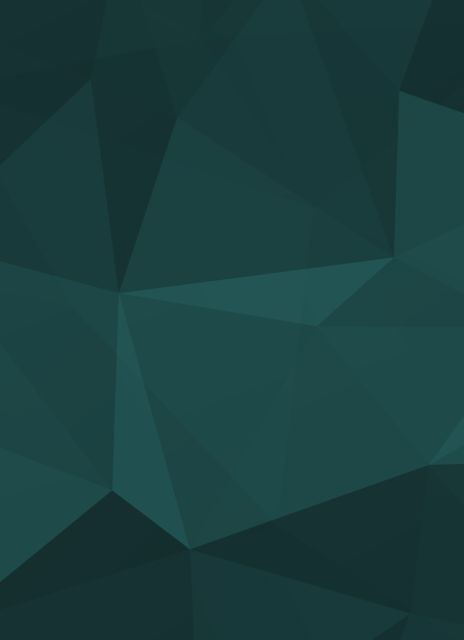
A WebGL 1 fragment shader for this background:

```glsl
precision highp float;
uniform vec2 u_resolution;

float hash(vec2 p) {
  vec3 q = fract(vec3(p.xyx) * vec3(0.1031, 0.1030, 0.0973));
  q += dot(q, q.yzx + 33.33);
  return fract((q.x + q.y) * q.z);
}

// Grid corner pushed off its place
vec2 corner(vec2 cell, float seed) {
  vec2 id = cell + seed;
  return cell + 0.64 * (vec2(hash(id), hash(id + 57.3)) - 0.5);
}

// Signed distance to the line a-b, positive on its left
float leftOf(vec2 p, vec2 a, vec2 b) {
  vec2 edge = b - a;
  return dot(p - a, vec2(-edge.y, edge.x)) / length(edge);
}

float coverage(vec2 p, vec2 a, vec2 b, vec2 c, float blur) {
  float side = leftOf(c, a, b) < 0.0 ? -1.0 : 1.0;
  float inside = min(side * leftOf(p, a, b),
                 min(side * leftOf(p, b, c), side * leftOf(p, c, a)));
  return smoothstep(-blur, blur, inside);
}

// Slanted bright band: crisp below, fading slowly above
float bandLight(vec2 p) {
  float height = p.y - 0.34 - 0.2 * p.x;
  return smoothstep(-0.24, -0.12, height) * (1.0 - smoothstep(0.06, 0.42, height));
}

// One flat facet: weighted light, weighted random tone, weight
vec3 facet(vec2 p, vec2 a, vec2 b, vec2 c, mat2 turn, float scale, float seed) {
  vec2 center = (a + b + c) / 3.0;
  float weight = coverage(p, a, b, c, 0.8 * scale / u_resolution.y);
  float tone = hash(floor(center * 64.0) + seed) - 0.5;
  tone += 0.2 * dot(p - center, vec2(tone, 0.3));
  return weight * vec3(bandLight(center * turn / scale), tone, 1.0);
}

// Irregular triangle mesh, returns facet light and random tone
vec2 mesh(vec2 p, float scale, float angle, float seed) {
  mat2 turn = mat2(cos(angle), sin(angle), -sin(angle), cos(angle));
  vec2 q = turn * p * scale;
  vec3 sum = vec3(0.0);
  for (int j = -1; j <= 1; j++) {
    for (int i = -1; i <= 1; i++) {
      vec2 cell = floor(q) + vec2(float(i), float(j));
      vec2 a = corner(cell, seed);
      vec2 b = corner(cell + vec2(1.0, 0.0), seed);
      vec2 c = corner(cell + vec2(0.0, 1.0), seed);
      vec2 d = corner(cell + 1.0, seed);
      // Either diagonal may split the cell
      if (hash(cell + seed + 19.7) < 0.5) {
        sum += facet(q, a, b, c, turn, scale, seed);
        sum += facet(q, b, d, c, turn, scale, seed);
      } else {
        sum += facet(q, a, b, d, turn, scale, seed);
        sum += facet(q, a, d, c, turn, scale, seed);
      }
    }
  }
  return sum.xy / max(sum.z, 0.001);
}

void main() {
  vec2 p = gl_FragCoord.xy / u_resolution.y;
  vec2 facets = mesh(p, 3.6, 0.38, 141.0);
  // Faint second mesh, like overlapping sheets of glass
  float veil = mesh(p, 2.7, -0.5, 263.0).y;

  float shade = 0.23 + 0.48 * facets.x;
  shade += (0.24 + 0.1 * facets.x) * facets.y + 0.1 * veil;
  vec3 color = mix(vec3(0.075, 0.165, 0.168), vec3(0.145, 0.365, 0.36),
                   clamp(shade, 0.0, 1.0));
  gl_FragColor = vec4(color, 1.0);
}
```
